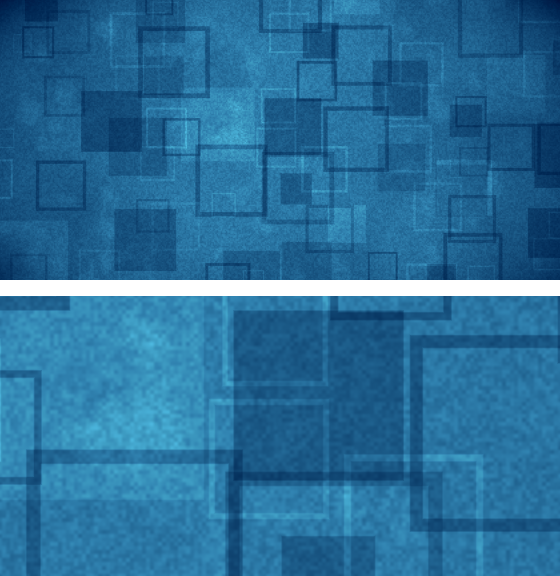
Top: the whole. Bottom: its middle third, enlarged.
Give the GLSL for this background, as a Shadertoy shader.

```glsl
// Overlapping translucent squares and square frames on a grainy, vignetted blue wall.

float hash(vec2 p) {
    vec3 q = fract(p.xyx * 0.1031);
    q += dot(q, q.yzx + 33.33);
    return fract((q.x + q.y) * q.z);
}

float valueNoise(vec2 p) {
    vec2 cell = floor(p), f = fract(p);
    f = f * f * (3.0 - 2.0 * f);
    return mix(mix(hash(cell), hash(cell + vec2(1, 0)), f.x),
               mix(hash(cell + vec2(0, 1)), hash(cell + vec2(1, 1)), f.x), f.y);
}

float fbm(vec2 p) {
    float sum = 0.0, amplitude = 0.5;
    for (int octave = 0; octave < 5; octave++) {
        sum += amplitude * valueNoise(p);
        p = mat2(1.6, 1.2, -1.2, 1.6) * p + 7.3;
        amplitude *= 0.5;
    }
    return sum;
}

// Summed opacity of scattered squares; border is a share of the half side, 2 fills it.
float squares(vec2 p, float aspect, int count, float seed, vec2 sideRange, float border) {
    float soft = 0.5 / iResolution.y + 0.0008;
    float sum = 0.0;
    for (int i = 0; i < count; i++) {
        vec2 id = vec2(float(i) + 1.0, seed);
        vec2 jitter = vec2(hash(id + 11.0), hash(id + 23.0)) - 0.5;
        vec2 spot = fract(id.x * vec2(0.7549, 0.5698) + seed * vec2(0.37, 0.61) + 0.12 * jitter);
        vec2 center = mix(vec2(-0.04), vec2(aspect, 1.0) + 0.04, spot);
        float halfSide = 0.5 * mix(sideRange.x, sideRange.y, hash(id + 37.0));
        vec2 offset = abs(p - center);
        float d = max(offset.x, offset.y) - halfSide;
        float cover = smoothstep(soft, -soft, d)
                    * smoothstep(-soft, soft, d + border * halfSide);
        sum += cover * mix(0.45, 1.0, hash(id + 51.0));
    }
    return sum;
}

void mainImage(out vec4 fragColor, in vec2 fragCoord) {
    vec2 p = fragCoord / iResolution.y;
    float aspect = iResolution.x / iResolution.y;
    vec2 q = 2.0 * fragCoord / iResolution.xy - 1.0;

    // Light falls off to the sides, most of all in the upper corners
    vec2 q2 = q * q;
    float tone = 0.465 - 0.18 * q2.x - 0.05 * q2.y * q2.y;
    tone -= (q.y > 0.0 ? 0.16 : 0.07) * q2.x * q2.x * q2.y * q2.y;

    // Mottled plaster with pale smudges
    float mottle = fbm(p * 4.0) - 0.48;
    float smudge = smoothstep(0.54, 0.8, fbm(p * vec2(13.0, 10.0) + 31.0));
    tone *= 1.0 + 0.32 * mottle + 0.16 * smudge;

    // Pale and dark fills, then pale and dark frames
    float wear = 1.0 + 0.7 * mottle;
    float paleFill = squares(p, aspect, 6, 3.0, vec2(0.13, 0.27), 2.0);
    float darkFill = squares(p, aspect, 19, 8.0, vec2(0.10, 0.24), 2.0);
    float paleFrame = squares(p, aspect, 28, 14.0, vec2(0.06, 0.21), 0.10);
    float darkFrame = squares(p, aspect, 25, 21.0, vec2(0.10, 0.26), 0.13);
    tone *= 1.0 + wear * (0.23 * paleFill + 0.22 * min(paleFrame, 1.4));
    tone *= exp(-wear * (0.34 * min(darkFill, 1.6) + 0.36 * min(darkFrame, 1.4)));

    // Fine grain
    float grain = valueNoise(p * 210.0) + 0.6 * valueNoise(p * 110.0 + 5.0) - 0.8;
    tone *= 1.0 + 0.2 * grain;

    // Navy through mid blue to pale cyan blue
    vec3 color = vec3(0.53 * (tone - 0.155), tone, 0.17 + 1.02 * tone);
    color.b -= 0.03 * smoothstep(0.5, 0.62, tone);
    fragColor = vec4(clamp(color, 0.0, 1.0), 1.0);
}
```
